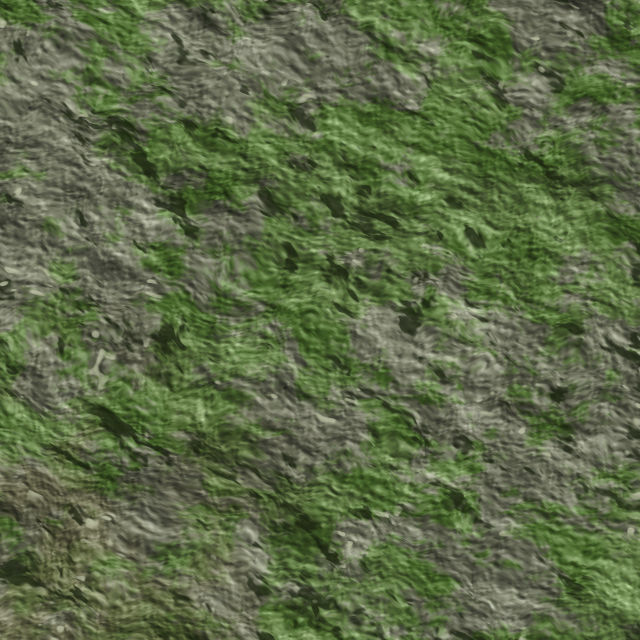
Give the GLSL for this texture, as a WebGL 2 fragment shader.

```glsl
#version 300 es
precision highp float;

uniform vec2 u_resolution;
out vec4 fragColor;

// Colours
const vec3 MOSS_DEEP = vec3(0.275, 0.395, 0.16);
const vec3 MOSS_LIGHT = vec3(0.36, 0.46, 0.245);
const vec3 ROCK_GREY = vec3(0.39, 0.40, 0.325);
const vec3 ROCK_PALE = vec3(0.45, 0.465, 0.38);
const vec3 EARTH = vec3(0.37, 0.36, 0.24);
const vec3 CREVICE = vec3(0.10, 0.13, 0.06);
const vec3 FLECK = vec3(0.76, 0.78, 0.66);

// Layout and shading
const float GRAIN_TILT = -0.3;
const vec2 GRAIN_SCALE = vec2(11.0, 19.0);
const float OCTAVE_TURN = 0.3;
const float WARP_SCALE = 7.0;
const float WARP_AMOUNT = 0.05;
const float PATCH_SCALE = 7.0;
const float PATCH_RAGGED = 0.8;
const float MOSS_LEVEL = 0.485;
const vec2 LIGHT_STEP = vec2(0.04, 0.11);
const float RELIEF_GAIN = 3.7;
const float BROAD_GAIN = 1.1;
const float HIGHLIGHT = 0.36;
const float CREVICE_TILT = -0.65;
const vec2 CREVICE_SCALE = vec2(15.0, 36.0);

float hash(vec2 p) {
    return fract(sin(dot(p, vec2(127.1, 311.7))) * 43758.5453);
}

mat2 rotation(float angle) {
    float c = cos(angle), s = sin(angle);
    return mat2(c, -s, s, c);
}

float noise(vec2 p) {
    vec2 cell = floor(p);
    vec2 f = fract(p);
    f = f * f * (3.0 - 2.0 * f);
    float low = mix(hash(cell), hash(cell + vec2(1.0, 0.0)), f.x);
    float high = mix(hash(cell + vec2(0.0, 1.0)), hash(cell + 1.0), f.x);
    return mix(low, high, f.y);
}

float fbm(vec2 p, int octaves, float gain) {
    mat2 turn = rotation(OCTAVE_TURN);
    float sum = 0.0, total = 0.0, weight = 1.0;
    for (int i = 0; i < octaves; i++) {
        sum += weight * noise(p);
        total += weight;
        weight *= gain;
        p = turn * p * 2.03 + vec2(17.3, 9.1);
    }
    return sum / total;
}

// Short dark pits, stretched down the slope
float crevices(vec2 p) {
    vec2 q = rotation(CREVICE_TILT) * p * CREVICE_SCALE;
    return smoothstep(0.61, 0.73, fbm(q + 40.0, 4, 0.65));
}

void main() {
    vec2 uv = gl_FragCoord.xy / u_resolution.y;

    // Bend the grain around the lumps
    vec2 warp = vec2(fbm(uv * WARP_SCALE + 3.7, 4, 0.6),
                     fbm(uv * WARP_SCALE + 28.4, 4, 0.6)) - 0.5;
    vec2 bent = uv + WARP_AMOUNT * warp;
    vec2 grain = rotation(GRAIN_TILT) * bent * GRAIN_SCALE;

    // Surface height, lit from above
    float height = fbm(grain, 5, 0.75);
    float relief = height - fbm(grain + LIGHT_STEP, 5, 0.75);
    float broad = fbm(grain * 0.9 + 55.0, 5, 0.7) - 0.5;
    float tone = RELIEF_GAIN * relief + BROAD_GAIN * broad;

    // Moss patches with ragged borders over bare rock
    float patches = fbm(bent * PATCH_SCALE + 12.6, 4, 0.65);
    float ragged = patches + PATCH_RAGGED * (fbm(grain * 1.3 + 90.0, 5, 0.75) - 0.5);
    float moss = smoothstep(MOSS_LEVEL - 0.1, MOSS_LEVEL + 0.1, ragged);

    float hue = smoothstep(0.35, 0.65, fbm(grain * 0.7 + 33.0, 4, 0.65));
    vec3 rockColor = mix(ROCK_GREY, ROCK_PALE, hue);
    vec3 mossColor = mix(MOSS_DEEP, MOSS_LIGHT, hue);
    vec3 color = mix(rockColor, mossColor, moss);

    // Brown soil gathers in the lower left corner
    float corner = 1.0 - smoothstep(0.15, 0.65, length(uv));
    float soil = smoothstep(0.38, 0.62, fbm(bent * 9.0 + 62.0, 4, 0.65));
    color = mix(color, EARTH, 0.65 * corner * soil);

    // Shadows scale the colour, highlights wash it out
    color = color * exp(min(tone, 0.0)) + HIGHLIGHT * max(tone, 0.0);

    // Dark pits, then small pale chips on the bare parts
    color = mix(color, CREVICE, 0.75 * crevices(bent));
    float chips = smoothstep(0.74, 0.93, noise(grain * vec2(5.5, 5.0) + 8.0));
    chips *= smoothstep(0.5, 0.62, fbm(bent * 13.0 + 19.0, 3, 0.6));
    color = mix(color, FLECK, chips * mix(0.75, 0.3, moss));

    fragColor = vec4(clamp(color, 0.0, 1.0), 1.0);
}
```
